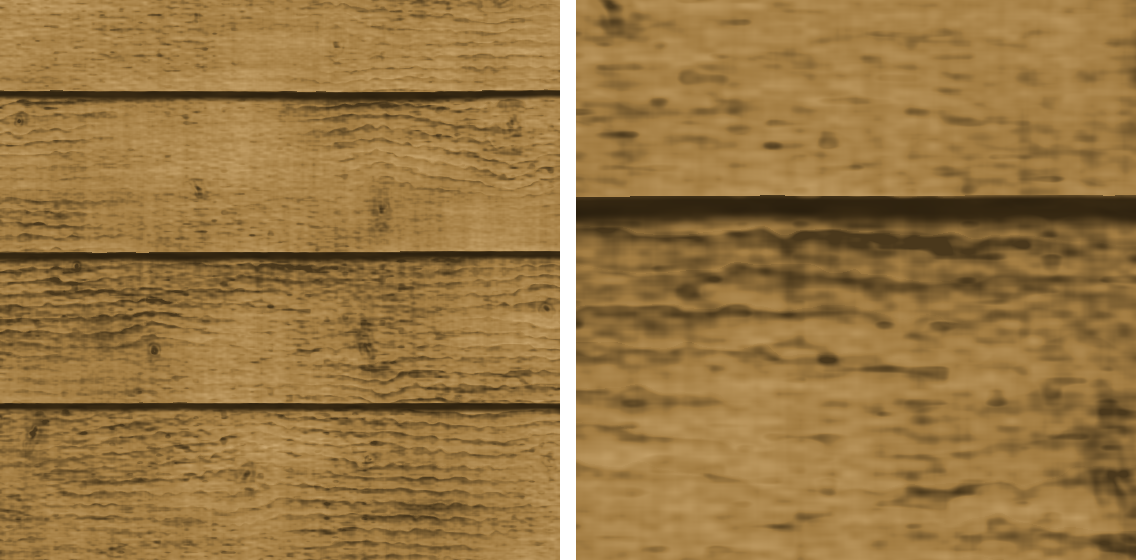
Left: the whole. Right: its middle third, enlarged.
Give the GLSL for this texture, as a Shadertoy shader.

```glsl
// Overlapping weathered timber cladding: four horizontal boards with rough grain, knots and dark seams.

const vec3 SHADOW = vec3(0.17, 0.125, 0.055);
const vec3 DARK   = vec3(0.29, 0.22, 0.11);
const vec3 MID    = vec3(0.64, 0.49, 0.26);
const vec3 LIGHT  = vec3(0.76, 0.62, 0.40);

const float PITCH = 0.278;       // board spacing
const float PITCH_DRIFT = 0.005; // uneven fitting of the boards
const int   LAST_BOARD = 3;
const int   KNOTS = 4;           // knots per board
const float RINGS = 44.0;        // growth lines over the canvas height
const float SEAM = 0.015;        // thickness of the dark seam
const float BLEACH = 0.17;       // fading of the highest board
const float BASE_TONE = 0.58;

float hash(vec2 p) {
    return fract(sin(dot(p, vec2(127.1, 311.7))) * 43758.5453);
}

float noise(vec2 p) {
    vec2 i = floor(p), f = fract(p);
    f = f * f * (3.0 - 2.0 * f);
    return mix(mix(hash(i), hash(i + vec2(1, 0)), f.x),
               mix(hash(i + vec2(0, 1)), hash(i + vec2(1, 1)), f.x), f.y);
}

float fbm(vec2 p) {
    float sum = 0.0, amp = 0.5;
    for (int i = 0; i < 4; i++) {
        sum += amp * noise(p);
        p = p * 2.03 + 17.3;
        amp *= 0.5;
    }
    return sum;
}

// Height of the lower edge of a board
float boardEdge(float id, float x) {
    float wobble = 0.004 * (noise(vec2(x * 3.0, id * 7.0)) - 0.5)
                 + 0.0012 * (noise(vec2(x * 40.0, id * 9.0)) - 0.5);
    return id * PITCH + PITCH_DRIFT * sin(2.4 * id) + wobble * step(0.5, id);
}

// Returns knot darkness and the bend it gives to the grain
vec2 knots(vec2 p, float id) {
    vec2 result = vec2(0.0);
    for (int k = 0; k < KNOTS; k++) {
        vec2 seed = vec2(float(k) + 3.0, id * 5.0 + 1.0);
        float size = mix(0.008, 0.02, hash(seed + 11.0));
        float stretch = mix(0.8, 2.4, pow(hash(seed + 23.0), 2.0));
        vec2 centre = vec2((float(k) + hash(seed)) / float(KNOTS),
                           PITCH * mix(0.25, 0.9, hash(seed + 37.0)));
        vec2 q = p - centre;
        q.x += (hash(seed + 41.0) - 0.5) * 0.9 * q.y;
        q.y /= stretch;
        float r = length(q) / size + 0.5 * (noise(p * 110.0 + seed) - 0.5);
        float rings = 0.7 + 0.3 * cos(r * 8.0);
        result.x += 0.30 * exp(-r * r * 0.8) * rings + 0.22 * (1.0 - smoothstep(0.15, 0.5, r));
        result.y -= 0.8 * q.y * exp(-0.12 * r * r);
    }
    return result;
}

void mainImage(out vec4 fragColor, in vec2 fragCoord) {
    vec2 uv = fragCoord / iResolution.xy;

    // Board under this point
    float id = 0.0;
    for (int i = 1; i <= LAST_BOARD; i++)
        if (uv.y > boardEdge(float(i), uv.x)) id = float(i);
    float above = uv.y - boardEdge(id, uv.x);
    float below = boardEdge(id + 1.0, uv.x) - uv.y;
    vec2 p = vec2(uv.x, above);
    vec2 w = uv + id * vec2(5.3, 2.7); // separate grain for each board

    // Patches of wear
    float patches = fbm(w * vec2(4.0, 9.0));
    float rough = smoothstep(0.3, 0.6, fbm(w * vec2(5.0, 11.0) + 31.0));
    vec2 knot = knots(p, id);

    // Growth lines with ragged late-wood edges
    float flow = 2.6 * fbm(w * vec2(2.5, 5.0) + 9.0) + 0.35 * noise(w * vec2(70.0, 110.0));
    float ring = fract((w.y + knot.y) * RINGS + flow);
    float line = smoothstep(0.35, 0.85, ring) * (1.0 - smoothstep(0.86, 1.0, ring));
    float lineMask = smoothstep(0.34, 0.62, fbm(w * vec2(3.0, 6.0) + 53.0));

    // Torn fibres, pits and vertical saw marks
    vec2 g = w * vec2(75.0, 190.0);
    float relief = noise(g) - noise(g + vec2(0.3, 0.9));
    float fine = noise(w * vec2(150.0, 250.0)) - 0.5;
    float pits = smoothstep(0.68, 0.92, noise(w * vec2(60.0, 150.0) + 71.0));
    float saw = fbm(w * vec2(75.0, 9.0) + 19.0) - 0.47;
    float fibre = fbm(w * vec2(9.0, 95.0) + 43.0) - 0.47;

    // Tone of the timber
    float tone = BASE_TONE + BLEACH * pow(id / float(LAST_BOARD), 4.0);
    tone += 0.75 * (patches - 0.47) + 0.30 * saw + 0.45 * fibre;
    tone += relief * mix(0.10, 0.26, rough) + 0.16 * fine;
    tone -= pits * mix(0.06, 0.24, rough);
    tone -= line * mix(0.06, 0.30, lineMask);
    tone += 0.08 * (1.0 - smoothstep(0.0, 0.25, ring)) * lineMask;
    tone -= knot.x;
    tone += 0.12 * exp(-above / 0.012);  // worn lower lip
    tone -= 0.28 * exp(-below / 0.022);  // shade under the next board
    tone = clamp(tone, 0.0, 1.15);
    vec3 color = tone < 0.5 ? mix(DARK, MID, tone * 2.0) : mix(MID, LIGHT, tone * 2.0 - 1.0);

    // Seam: browner at the lip, darkest inside, soft below
    float thickness = SEAM * (0.85 + 0.35 * noise(vec2(uv.x * 9.0, id * 13.0)));
    float seam = smoothstep(-0.001, 0.003, below) * (1.0 - smoothstep(0.55, 1.35, below / thickness));
    color = mix(color, SHADOW * (0.9 + 0.3 * noise(w * vec2(30.0, 150.0))), 0.95 * seam);

    fragColor = vec4(color, 1.0);
}
```
